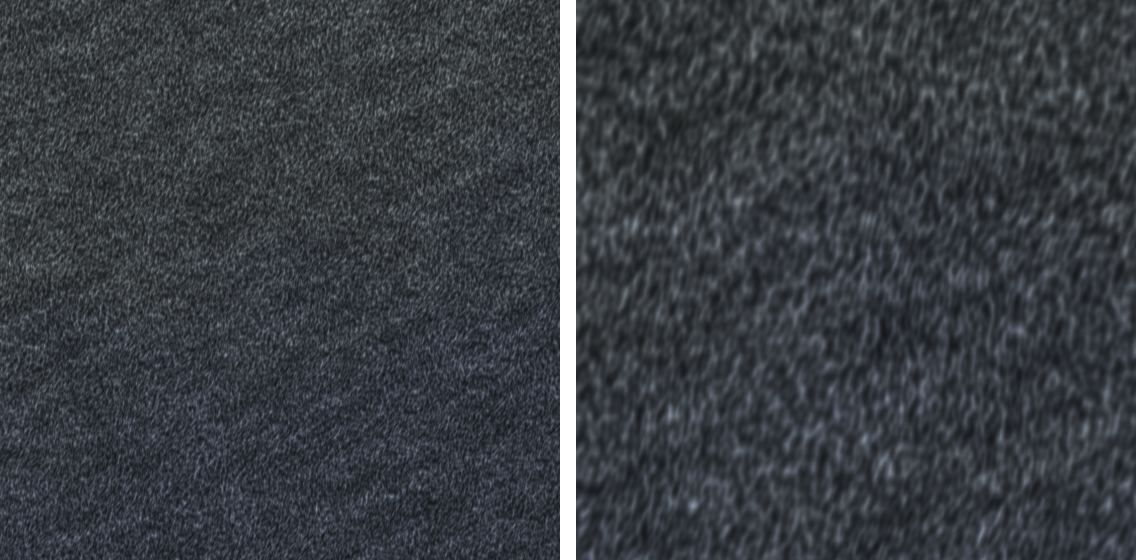
Left: the whole. Right: its middle third, enlarged.
A WebGL 2 fragment shader for this texture:

```glsl
#version 300 es
precision highp float;
// Dark slate felt: fine upright fibres, faint slanted folds, cooler towards the bottom.

uniform vec2 u_resolution;
out vec4 fragColor;

// Random unit gradient for a lattice cell
vec2 cellGradient(ivec2 cell) {
    uvec2 q = uvec2(cell) * uvec2(1597u, 3571u);
    uint h = (q.x ^ (q.y << 15)) * 2654435u + q.y;
    h = (h ^ (h >> 15)) * 739397u;
    h = (h ^ (h >> 13)) * 974711u;
    h ^= h >> 16;
    float angle = 6.28318 * float(h & 65535u) / 65536.0;
    return vec2(cos(angle), sin(angle));
}

// Gradient noise, about -0.7 to 0.7
float gradientNoise(vec2 p) {
    vec2 base = floor(p);
    vec2 f = p - base;
    ivec2 c = ivec2(base);
    vec2 w = f * f * f * (f * (f * 6.0 - 15.0) + 10.0);
    float bottom = mix(dot(cellGradient(c), f),
                       dot(cellGradient(c + ivec2(1, 0)), f - vec2(1, 0)), w.x);
    float top = mix(dot(cellGradient(c + ivec2(0, 1)), f - vec2(0, 1)),
                    dot(cellGradient(c + ivec2(1, 1)), f - vec2(1, 1)), w.x);
    return mix(bottom, top, w.y);
}

// Short strands that lean slightly to the right, in two sizes
float fibres(vec2 p) {
    float sway = 0.012 * gradientNoise(p * 9.0 + 31.0);
    vec2 leaning = vec2(p.x - 0.22 * p.y + sway, p.y + 0.15 * p.x);
    float coarse = gradientNoise(leaning * vec2(150.0, 76.0) + 11.0);
    float fine = gradientNoise(leaning * vec2(255.0, 135.0) + 57.0);
    return 3.1 * coarse + 2.8 * fine;
}

// Soft creases that rise to the right, with small tufts between them
float folds(vec2 p) {
    vec2 along = mat2(0.93, -0.37, 0.37, 0.93) * p;
    float crease = gradientNoise(along * vec2(6.0, 23.0) + 83.0);
    float tuft = gradientNoise(along * vec2(22.0, 38.0) + 140.0);
    return 0.9 * crease + 1.2 * tuft;
}

void main() {
    vec2 p = gl_FragCoord.xy / min(u_resolution.x, u_resolution.y);

    // Contrast is exponential, so highlights reach further than shadows
    float relief = fibres(p) + folds(p);
    float height = p.y - 0.3 * p.x;
    float light = mix(0.208, 0.240, smoothstep(-0.3, 0.9, height));
    light *= exp(0.25 * relief);

    // Blue cast below a ragged diagonal, near neutral above it
    float edge = height + 0.22 * gradientNoise(p * vec2(5.0, 9.0) + 200.0);
    vec3 tint = mix(vec3(0.91, 0.99, 1.15), vec3(0.95, 1.01, 1.04),
                    smoothstep(0.05, 0.60, edge));
    fragColor = vec4(light * tint, 1.0);
}
```
